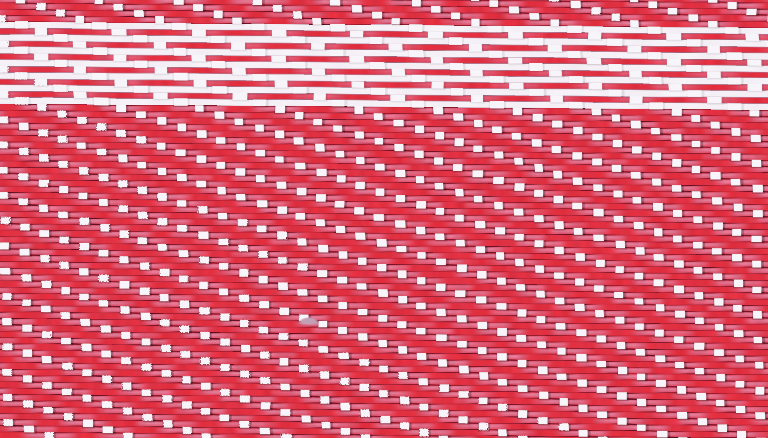
Reproduce this texture procedurally as a Shadertoy shader.

```glsl
// Red woven mat: glossy horizontal strands tied by white warp squares, with one white band.
#define COLUMNS 38.8      // warp threads across
#define ROWS 69.4         // weft strands down
#define REPEAT 4.0        // columns between ties on one strand
#define BAND_ROWS 13.0    // strands in the white band
#define BAND_START 3.46   // strands above the band
#define TILT 0.95         // strands of drop from left to right
#define SLANT 0.45        // columns of drift from top to bottom
#define TIE_SIZE vec2(0.235, 0.56)
#define WOBBLE 0.16

const vec3 RED = vec3(0.88, 0.17, 0.23);
const vec3 ROSE = vec3(0.87, 0.29, 0.39);
const vec3 PINK = vec3(0.88, 0.49, 0.60);
const vec3 WHITE = vec3(0.97, 0.96, 0.98);
const vec3 LILAC = vec3(0.80, 0.66, 0.75);
const vec3 SHADOW = vec3(0.38, 0.05, 0.13);

vec2 hash2(vec2 p) {
    vec3 q = fract(p.xyx * vec3(0.1031, 0.1030, 0.0973));
    q += dot(q, q.yzx + 33.33);
    return fract((q.xx + q.yz) * q.zy) * 2.0 - 1.0;
}

// Gradient noise, roughly -0.7 to 0.7
float noise(vec2 p) {
    vec2 i = floor(p), f = p - i;
    vec2 w = f * f * f * (f * (f * 6.0 - 15.0) + 10.0);
    vec2 e = vec2(0.0, 1.0);
    float low = mix(dot(hash2(i), f), dot(hash2(i + e.yx), f - e.yx), w.x);
    float high = mix(dot(hash2(i + e), f - e), dot(hash2(i + e.yy), f - e.yy), w.x);
    return mix(low, high, w.y);
}

bool inBand(float row) {
    return row > -0.5 && row < BAND_ROWS - 0.5;
}

// Signed distance in columns to the nearest tie; each row steps one column along
float tieOffset(float u, float row) {
    return mod(u - row - 1.5 + 0.5 * REPEAT, REPEAT) - 0.5 * REPEAT;
}

// Soft rectangle coverage, with the edge width given per axis
float box(vec2 p, vec2 halfSize, vec2 edge) {
    vec2 m = 1.0 - smoothstep(-edge, edge, abs(p) - halfSize);
    return m.x * m.y;
}

vec3 strandColor(float row, float u, float across, float edge) {
    float s = abs(tieOffset(u, row));
    float arch = smoothstep(0.2, 1.5, s);
    float grain = noise(vec2(u * 0.9, row * 3.7 + 0.5));
    bool band = inBand(row);
    bool white = band && mod(row, 2.0) < 0.5;

    // Body: pink sheen where the strand dips beside a tie
    float sheen = (1.0 - smoothstep(0.35, 1.75, s + 0.9 * grain)) * (band ? 0.45 : 1.0);
    float ridge = 1.0 - smoothstep(0.0, 0.4, abs(across + 0.08));
    vec3 body = mix(RED, ROSE, clamp(sheen * 1.5 + 0.35 * grain + 0.1, 0.0, 1.0));
    body = mix(body, PINK, sheen * (0.35 + 0.65 * ridge));
    body *= 1.0 + 0.08 * noise(vec2(u * 2.5, row * 5.3));
    if (white) body = mix(WHITE, LILAC, 0.12 * (0.5 + grain));

    // Uneven dark slit between strands
    float halfWidth = mix(0.37, 0.47, arch) + 0.06 * grain;
    if (band) halfWidth = white ? 0.49 : 0.40;
    float cover = 1.0 - smoothstep(-edge, edge, abs(across) - halfWidth);
    float depth = clamp(0.65 + 0.9 * noise(vec2(u * 0.7, row * 2.3 + 9.0)), 0.0, 1.0);
    vec3 gap = mix(band ? LILAC : RED, SHADOW, band ? depth * 0.45 : depth);
    return mix(gap, body, cover);
}

void mainImage(out vec4 fragColor, in vec2 fragCoord) {
    vec2 uv = fragCoord / iResolution.xy;
    float down = 1.0 - uv.y;
    vec2 edge = 0.6 * vec2(COLUMNS, ROWS) / iResolution.xy;

    // Weave coordinates: x counts warp threads, y counts strands
    vec2 weave = vec2(uv.x * COLUMNS + 0.5 - SLANT * down,
                      down * ROWS - BAND_START - TILT * uv.x);
    weave += WOBBLE * vec2(noise(weave * vec2(0.3, 0.15)),
                           noise(weave * vec2(0.22, 0.3) + 40.0));
    float row = floor(weave.y);
    vec3 color = strandColor(row, weave.x, weave.y - row - 0.5, edge.y);

    // White ties reach slightly over the neighbouring strands
    float tie = 0.0, shade = 0.0;
    for (float j = -1.0; j <= 1.0; j++) {
        float r = row + j;
        vec2 p = vec2(tieOffset(weave.x, r), weave.y - r - 0.5);
        vec2 jitter = hash2(vec2(floor(weave.x - p.x + 0.5), r) + 70.0);
        vec2 size = TIE_SIZE * (1.0 + 0.1 * jitter);
        if (inBand(r)) size.x *= 1.45;
        tie = max(tie, box(p - vec2(0.03 * jitter.y, 0.0), size, edge));
        shade = max(shade, box(p - vec2(0.05, 0.12), size + 0.07, edge * 1.5));
    }
    color *= 1.0 - (inBand(row) ? 0.08 : 0.25) * shade;
    color = mix(color, WHITE, tie);

    // Small pale fleck caught in the weave
    vec2 fleck = (uv - vec2(0.402, 0.267)) / vec2(0.014, 0.009);
    fleck.y += 0.4 * fleck.x * fleck.x;
    color = mix(color, LILAC * 0.95, 1.0 - smoothstep(0.6, 1.1, length(fleck)));

    fragColor = vec4(clamp(color, 0.0, 1.0), 1.0);
}
```
